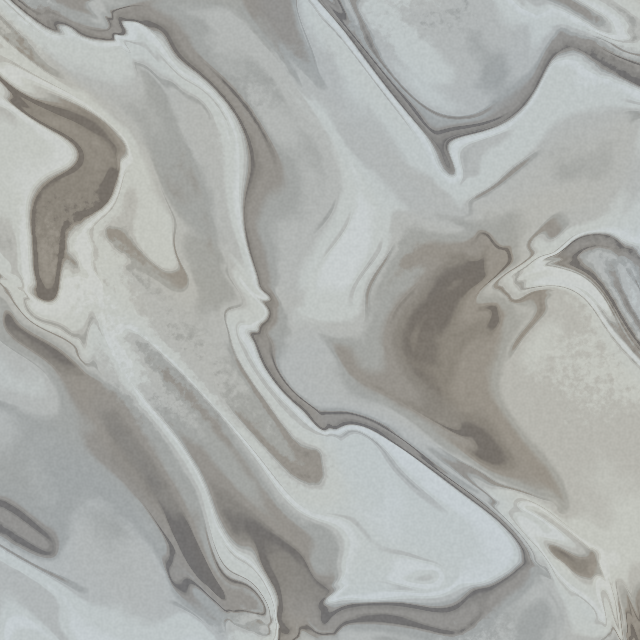
Write a Shadertoy shader that draws this texture.

```glsl
// Poured grey and cream marble with folded diagonal veins
vec2 hashGradient(vec2 cell) {
    vec3 h = fract(vec3(cell.xyx) * vec3(0.1031, 0.1030, 0.0973));
    h += dot(h, h.yzx + 33.33);
    float angle = 6.2832 * fract((h.x + h.y) * h.z);
    return vec2(cos(angle), sin(angle));
}

// Gradient noise, roughly -0.7 to 0.7
float noise(vec2 p) {
    vec2 i = floor(p), f = p - i;
    vec2 u = f * f * f * (f * (f * 6.0 - 15.0) + 10.0);
    vec2 e = vec2(0.0, 1.0);
    float low = mix(dot(hashGradient(i), f),
                    dot(hashGradient(i + e.yx), f - e.yx), u.x);
    float high = mix(dot(hashGradient(i + e.xy), f - e.xy),
                     dot(hashGradient(i + e.yy), f - e.yy), u.x);
    return mix(low, high, u.y);
}

float fbm(vec2 p) {
    float sum = 0.0, amp = 0.6;
    for (int i = 0; i < 4; i++) {
        sum += amp * noise(p);
        p = mat2(1.6, 1.2, -1.2, 1.6) * p + 7.3;
        amp *= 0.55;
    }
    return sum;
}

// Repeatedly displaced domain: folds and curls of the poured paint
vec2 foldDomain(vec2 p) {
    float amp = 0.95, freq = 0.95;
    for (int i = 0; i < 4; i++) {
        vec2 s = p * freq + float(i) * 11.7;
        p += amp * vec2(noise(s + 3.1), noise(s + vec2(41.7, 18.3)));
        amp *= 0.51;
        freq *= 1.8;
    }
    return p;
}

// Tone 0 to 1 gives dark taupe to pale grey, spaced by area share
vec3 marbleColor(float tone) {
    vec3 c = mix(vec3(0.45, 0.44, 0.43), vec3(0.53, 0.52, 0.50), smoothstep(0.0, 0.09, tone));
    c = mix(c, vec3(0.58, 0.57, 0.55), smoothstep(0.09, 0.22, tone));
    c = mix(c, vec3(0.63, 0.64, 0.63), smoothstep(0.28, 0.40, tone));
    c = mix(c, vec3(0.70, 0.71, 0.70), smoothstep(0.43, 0.55, tone));
    c = mix(c, vec3(0.75, 0.77, 0.76), smoothstep(0.64, 0.78, tone));
    return mix(c, vec3(0.78, 0.80, 0.80), smoothstep(0.88, 1.0, tone));
}

void mainImage(out vec4 fragColor, in vec2 fragCoord) {
    vec2 uv = fragCoord / iResolution.xy;

    // Stretch the pattern along the falling diagonal
    vec2 flow = vec2(dot(uv, vec2(0.64, -0.77)) * 2.0,
                     dot(uv, vec2(0.77, 0.64)) * 3.9);
    vec2 folded = foldDomain(flow + vec2(5.2, 2.4));

    // Skewed wave: slow shading on one side, crisp edge on the other
    float phase = 1.9 * noise(folded * 0.9 + 9.0) + 0.42 * folded.y;
    float cycle = fract(phase);
    float peak = 0.86 + 0.10 * noise(flow * 1.5 + 60.0);
    float tone = min(cycle / peak, (1.0 - cycle) / (1.0 - peak));

    // Fine parallel veins in scattered zones
    float veinZone = smoothstep(-0.15, 0.25, noise(flow * 1.6 + 27.0));
    float vein = pow(0.5 + 0.5 * sin(phase * 26.0 + 4.0 * noise(folded * 2.0)), 5.0);
    tone += veinZone * (0.08 - 0.45 * vein);

    // Cloudy pigment and grainy patch borders
    float grainZone = smoothstep(0.0, 0.35, noise(uv * 3.5 + 81.0));
    tone += 0.16 * fbm(uv * 9.0 + folded);
    tone += 0.26 * grainZone * fbm(uv * 75.0);
    vec3 color = marbleColor(clamp(tone, 0.0, 1.0));

    // Warm cream against cool blue grey
    float warmth = clamp(0.2 + 2.5 * noise(folded * 0.8 + 140.0), -1.0, 1.0);
    color += warmth * vec3(0.012, 0.0, -0.018);

    // Matte surface grain
    color += 0.026 * noise(uv * 230.0) + 0.020 * noise(uv * 110.0);
    fragColor = vec4(color, 1.0);
}
```
